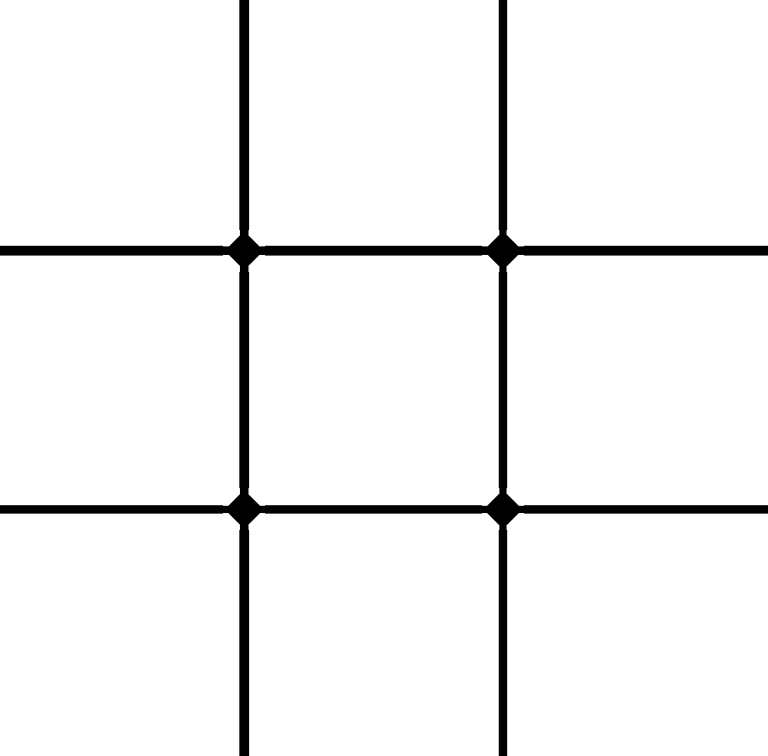
Give the GLSL for this pattern, as a WebGL 1 fragment shader.

```glsl
precision highp float;
// Black two-by-two ruled grid on white, with a small diamond at each crossing.

uniform vec2 u_resolution;

// Lengths are fractions of the canvas width, measured from the top left.
#define FIRST_CROSSING vec2(0.3180, 0.3264)
#define PITCH 0.3369
#define LINES 2.0
#define HALF_WIDTH 0.00638
#define WIDTH_LOSS 0.0009
#define DIAMOND_RADIUS 0.0254
#define NECK_REACH 0.0273
#define NECK_TRIM 0.0008
#define INK vec3(0.0)
#define PAPER vec3(1.0)

// Turns a signed distance into ink coverage over one pixel.
float coverage(float dist, float pixel) {
    return clamp(0.5 - dist / pixel, 0.0, 1.0);
}

// Distance to a line, which thins slightly close to a crossing.
float lineDistance(float across, float along, float index) {
    float halfWidth = HALF_WIDTH - WIDTH_LOSS * index;
    float neck = NECK_TRIM * (1.0 - step(NECK_REACH, along));
    return across - halfWidth + neck;
}

float diamondDistance(vec2 offset) {
    return (offset.x + offset.y - DIAMOND_RADIUS) * 0.7071;
}

void main() {
    float pixel = 1.0 / u_resolution.x;
    vec2 p = vec2(gl_FragCoord.x, u_resolution.y - gl_FragCoord.y) * pixel;

    // Nearest crossing; the repeat stops at the last line.
    vec2 index = floor((p - FIRST_CROSSING) / PITCH + 0.5);
    index = clamp(index, 0.0, LINES - 1.0);
    vec2 offset = abs(p - FIRST_CROSSING - index * PITCH);

    // Union of both rulings and the diamond.
    float vertical = lineDistance(offset.x, offset.y, index.x);
    float horizontal = lineDistance(offset.y, offset.x, index.y);
    float shape = min(min(vertical, horizontal), diamondDistance(offset));

    gl_FragColor = vec4(mix(PAPER, INK, coverage(shape, pixel)), 1.0);
}
```
